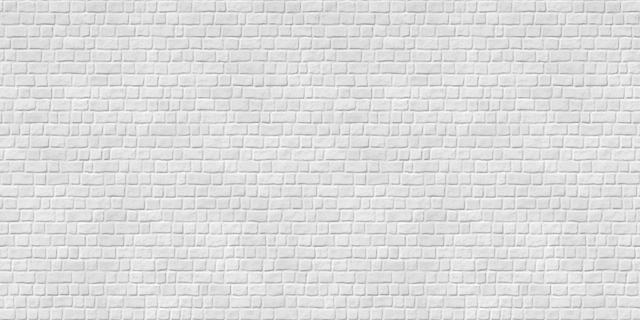
A WebGL 2 fragment shader for this texture:

```glsl
#version 300 es
precision highp float;
// Whitewashed brick wall: uneven Flemish bond under soft light from the upper left.

#define ROWS 26.0          // courses over the height
#define PAIRS 9.0          // stretcher + header pairs per square tile
#define STRETCHER 0.64     // share of a pair taken by the long brick
#define JITTER 0.16        // unevenness of the upright joints
#define JOINT 0.0021       // half width of the mortar joint
#define CORNER 0.0055      // corner radius
#define REACH 0.0042       // length of the shadow step
#define SHADOW 0.25
#define HIGHLIGHT 0.085
#define PAINT vec3(0.885)

uniform vec2 u_resolution;
out vec4 outColor;

float hash(vec2 p) {
    vec3 q = fract(p.xyx * 0.1031);
    q += dot(q, q.yzx + 33.33);
    return fract((q.x + q.y) * q.z);
}

// Gradient at a lattice point, wrapped so the noise tiles
vec2 gradient(vec2 cell, float period) {
    float angle = 6.2832 * hash(mod(cell, period) + period * 1.37);
    return vec2(cos(angle), sin(angle));
}

float noise(vec2 p, float period) {
    p *= period;
    vec2 i = floor(p), f = p - i;
    vec2 u = f * f * f * (f * (f * 6.0 - 15.0) + 10.0);
    vec2 e = vec2(1.0, 0.0);
    float a = dot(gradient(i, period), f);
    float b = dot(gradient(i + e, period), f - e);
    float c = dot(gradient(i + e.yx, period), f - e.yx);
    float d = dot(gradient(i + 1.0, period), f - 1.0);
    return mix(mix(a, b, u.x), mix(c, d, u.x), u.y);
}

// Place of upright joint number i in a course, in pairs
float jointAt(float i, float row) {
    float wobble = hash(vec2(mod(i, 2.0 * PAIRS), row + 7.0)) - 0.5;
    return floor(i * 0.5) + STRETCHER * mod(i, 2.0) + JITTER * wobble;
}

// x: signed distance to the brick edge, y: random value of the brick
vec2 brick(vec2 p) {
    float row = floor(p.y * ROWS);
    float course = mod(row, ROWS);
    float x = p.x * PAIRS + 0.5 * mod(row, 2.0) + 0.35 * hash(vec2(course, 3.0));
    float left = 0.0, right = 1.0, id = 0.0;
    for (float k = -1.0; k < 3.0; k++) {
        float i = 2.0 * floor(x) + k;
        float a = jointAt(i, course), b = jointAt(i + 1.0, course);
        if (x >= a && x < b) { left = a; right = b; id = mod(i, 2.0 * PAIRS); }
    }
    // Some stretchers are replaced by two headers
    if (right - left > 0.5 && hash(vec2(id, course + 51.0)) < 0.2) {
        float middle = 0.5 * (left + right);
        if (x < middle) right = middle;
        else { left = middle; id += 40.0; }
    }
    vec2 center = vec2(0.5 * (left + right) / PAIRS, (row + 0.5) / ROWS);
    vec2 halfSize = 0.5 * vec2((right - left) / PAIRS, 1.0 / ROWS) - JOINT;
    vec2 q = abs(vec2(x / PAIRS, p.y) - center) - halfSize + CORNER;
    float dist = length(max(q, 0.0)) + min(max(q.x, q.y), 0.0) - CORNER;
    return vec2(dist, hash(vec2(id, course + 19.0)));
}

// x: relief of the painted wall, y: random value of the brick
vec2 relief(vec2 p) {
    vec2 warp = 0.0035 * vec2(noise(p, 11.0), noise(p + 0.37, 13.0));
    warp += 0.0022 * vec2(noise(p + 0.61, 47.0), noise(p + 0.19, 53.0));
    vec2 b = brick(p + warp);
    float filled = clamp(0.82 + 0.6 * noise(p, 17.0) + 0.5 * noise(p, 41.0), 0.25, 1.15);
    float body = filled * smoothstep(0.0016, -0.0036, b.x);
    float rough = mix(0.10, 0.34, b.y * b.y);
    float grain = noise(p, 71.0) + 0.6 * noise(p, 149.0);
    return vec2(body + rough * grain, b.y);
}

vec3 wall(vec2 p) {
    vec2 here = relief(p);
    float slope = here.x - relief(p + REACH * normalize(vec2(-0.55, 1.0))).x;
    float tone = slope < 0.0 ? SHADOW * slope : HIGHLIGHT * slope;
    // Per-brick tint, clouds of grime and fine speckle
    tone += 0.03 * (here.y - 0.5) + 0.025 * noise(p, 5.0);
    tone += 0.025 * noise(p, 29.0) + 0.035 * noise(p, 190.0);
    tone -= 0.018 * smoothstep(0.7, 1.0, p.y);
    return PAINT + tone;
}

void main() {
    // Four samples per pixel smooth the edges
    vec3 color = vec3(0.0);
    for (int s = 0; s < 4; s++) {
        vec2 offset = vec2(s % 2, s / 2) * 0.5 - 0.25;
        color += wall((gl_FragCoord.xy + offset) / u_resolution.y);
    }
    outColor = vec4(color * 0.25, 1.0);
}
```
